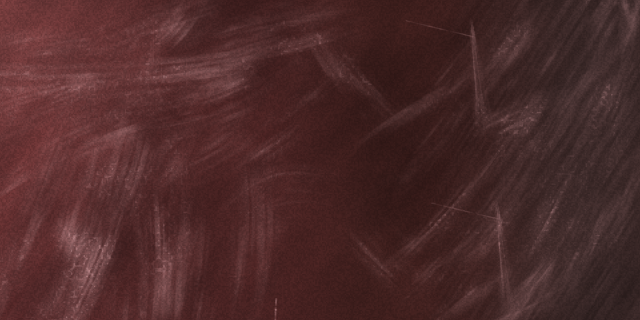
Give the GLSL for this texture, as a WebGL 2 fragment shader.

```glsl
#version 300 es
precision highp float;

uniform vec2 u_resolution;
out vec4 fragColor;

float hash(vec2 p) {
  vec3 q = fract(vec3(p.xyx) * 0.1031);
  q += dot(q, q.yzx + 33.33);
  return fract((q.x + q.y) * q.z);
}

float noise(vec2 p) {
  vec2 i = floor(p), f = fract(p);
  f = f * f * (3.0 - 2.0 * f);
  return mix(mix(hash(i), hash(i + vec2(1, 0)), f.x),
             mix(hash(i + vec2(0, 1)), hash(i + vec2(1, 1)), f.x), f.y);
}

float fbm(vec2 p) {
  float sum = 0.0, amp = 0.53;
  for (int i = 0; i < 4; i++) {
    sum += amp * noise(p);
    p = mat2(1.6, 1.2, -1.2, 1.6) * p + 7.3;
    amp *= 0.5;
  }
  return sum;
}

vec2 rotate(vec2 p, float a) {
  float c = cos(a), s = sin(a);
  return vec2(c * p.x + s * p.y, c * p.y - s * p.x);
}

// Soft wiped chalk stroke with fibres along its length
float stroke(vec2 p, vec2 warp, vec2 centre, float angle, vec2 size, float bend) {
  vec2 q = rotate(p - centre, angle);
  q.y -= bend * q.x * q.x;
  vec2 e = q / size + warp;
  float envelope = exp(-1.3 * dot(e, e));
  if (envelope < 0.004) return 0.0;
  float fibres = noise(vec2(q.x * 4.0, q.y * 120.0) + centre * 37.0);
  fibres = smoothstep(0.15, 0.85, fibres) * (0.6 + 0.8 * noise(vec2(q.x * 5.0, q.y * 45.0)));
  float clumps = fbm(vec2(q.x * 7.0, q.y * 22.0) + centre * 19.0);
  return envelope * mix(0.35, 1.15, fibres) * smoothstep(0.25, 0.75, clumps);
}

// Narrow bundle of lines that widens downwards
float comb(vec2 p, vec2 top) {
  float t = (top.y - p.y) / 0.37;
  float x = (p.x - top.x - 0.045 * t) / (0.006 + 0.032 * max(t, 0.0));
  float lines = smoothstep(0.2, 0.8, noise(vec2(x * 5.0 + 20.0, t * 2.0)));
  float ends = smoothstep(0.0, 0.15, t) * (1.0 - smoothstep(0.6, 1.05, t));
  return ends * (1.0 - smoothstep(0.5, 1.1, abs(x))) * mix(0.2, 1.0, lines);
}

float scratch(vec2 p, vec2 a, vec2 b, float width) {
  vec2 d = b - a;
  float t = clamp(dot(p - a, d) / dot(d, d), 0.0, 1.0);
  float wear = noise(vec2(t * 14.0, 3.0));
  return (1.0 - smoothstep(0.0, width, length(p - a - t * d))) * wear;
}

vec3 boardColor(float x) {
  vec3 c = mix(vec3(0.335, 0.155, 0.157), vec3(0.275, 0.128, 0.127), smoothstep(0.0, 0.8, x));
  c = mix(c, vec3(0.215, 0.105, 0.098), smoothstep(0.75, 1.25, x));
  return mix(c, vec3(0.205, 0.140, 0.137), smoothstep(1.3, 1.85, x));
}

// Many faint wipes following the hand direction of each side
float scatteredWipes(vec2 p, vec2 warp) {
  float sum = 0.0;
  for (int i = 0; i < 54; i++) {
    float n = float(i);
    vec2 r = vec2(hash(vec2(n, 1.7)), hash(vec2(n, 8.3)));
    float jitter = hash(vec2(n, 4.9)) - 0.5;
    bool left = i < 24;
    vec2 c = left ? vec2(r.x * 0.92, r.y) : vec2(1.3 + 0.72 * r.x, r.y);
    float leftAngle = mix(1.35, 0.3, smoothstep(0.3, 0.7, r.y));
    float angle = (left ? leftAngle : 0.65 + 0.5 * r.x) + 0.5 * jitter;
    vec2 size = left ? vec2(0.2, 0.05) : vec2(0.15, 0.03);
    sum += 0.24 * stroke(p, warp, c, angle, size * (1.0 + 0.8 * jitter), jitter);
  }
  return sum;
}

void main() {
  vec2 p = gl_FragCoord.xy / u_resolution.y;
  p.x *= 2.0 * u_resolution.y / u_resolution.x;
  vec2 warp = 2.2 * vec2(fbm(p * 6.0) - 0.5, fbm(p * 6.0 + 31.0) - 0.5);

  // Broad sweeps on the left and centre
  float chalk = scatteredWipes(p, warp);
  chalk += 0.75 * stroke(p, warp, vec2(0.53, 0.91), 0.85, vec2(0.14, 0.05), 0.8);
  chalk += 0.48 * stroke(p, warp, vec2(0.40, 0.76), 0.08, vec2(0.46, 0.08), 0.1);
  chalk += 0.75 * stroke(p, warp, vec2(0.73, 0.69), 0.40, vec2(0.16, 0.06), 0.5);
  chalk += 0.40 * stroke(p, warp, vec2(0.68, 0.88), 0.35, vec2(0.20, 0.06), -0.5);
  chalk += 0.60 * stroke(p, warp, vec2(0.28, 0.56), 0.42, vec2(0.34, 0.035), -0.3);
  chalk += 0.65 * stroke(p, warp, vec2(0.29, 0.27), 1.20, vec2(0.30, 0.08), 0.2);
  chalk += 0.42 * stroke(p, warp, vec2(0.53, 0.27), 1.60, vec2(0.28, 0.05), 0.2);
  chalk += 0.22 * stroke(p, warp, vec2(0.88, 0.43), 0.20, vec2(0.13, 0.08), -2.0);
  chalk += 0.26 * stroke(p, warp, vec2(1.08, 0.75), -0.9, vec2(0.20, 0.06), 0.4);
  chalk += 0.18 * stroke(p, warp, vec2(1.20, 0.22), -0.8, vec2(0.20, 0.06), 0.5);

  // Repeating marks on the right
  for (int i = 0; i < 2; i++) {
    vec2 o = float(i) * vec2(0.08, -0.57);
    chalk += 0.75 * stroke(p, warp, vec2(1.60, 0.61) + o, 0.45, vec2(0.11, 0.035), 0.0);
    chalk += 0.50 * stroke(p, warp, vec2(1.62, 0.74) + o, 0.90, vec2(0.14, 0.025), 0.2);
    chalk += 0.55 * stroke(p, warp, vec2(1.98, 0.96) + o, 1.90, vec2(0.14, 0.035), 0.3);
    chalk += 0.34 * comb(p, vec2(1.47, 0.95) + o);
    chalk += 0.32 * scratch(p, vec2(1.27, 0.935) + o, vec2(1.48, 0.885) + o, 0.004);
  }
  chalk += 0.8 * scratch(p, vec2(0.86, 0.0), vec2(0.863, 0.065), 0.005);

  // Fine diagonal dust and bright crumbs
  vec2 d = rotate(p, 1.0);
  float dust = smoothstep(0.2, 0.9, noise(vec2(d.x * 7.0, d.y * 110.0))) * fbm(p * 5.0 + 12.0);
  chalk += 0.14 * dust * (smoothstep(1.2, 1.75, p.x) + 0.4 * (1.0 - smoothstep(0.2, 1.0, p.x)));
  float crumbs = smoothstep(0.65, 0.95, noise(p * 125.0)) * smoothstep(0.45, 0.7, noise(p * 9.0));
  chalk *= 0.95 + 1.1 * crumbs;

  // Mottled board with slanted dark wipes, chalk layer and grain
  float mottle = 0.65 * fbm(p * vec2(2.6, 3.2) + 5.0) + 0.35 * fbm(d * vec2(3.0, 11.0));
  vec3 color = boardColor(p.x) * (0.57 + 0.82 * mottle);
  color += vec3(0.13, 0.08, 0.08) * exp(-5.0 * dot(p - vec2(0, 1), p - vec2(0, 1)));
  color = mix(color, vec3(0.76, 0.56, 0.57), 1.0 - exp(-chalk));
  color *= 0.89 + 0.22 * noise(p * 240.0);
  fragColor = vec4(color, 1.0);
}
```
